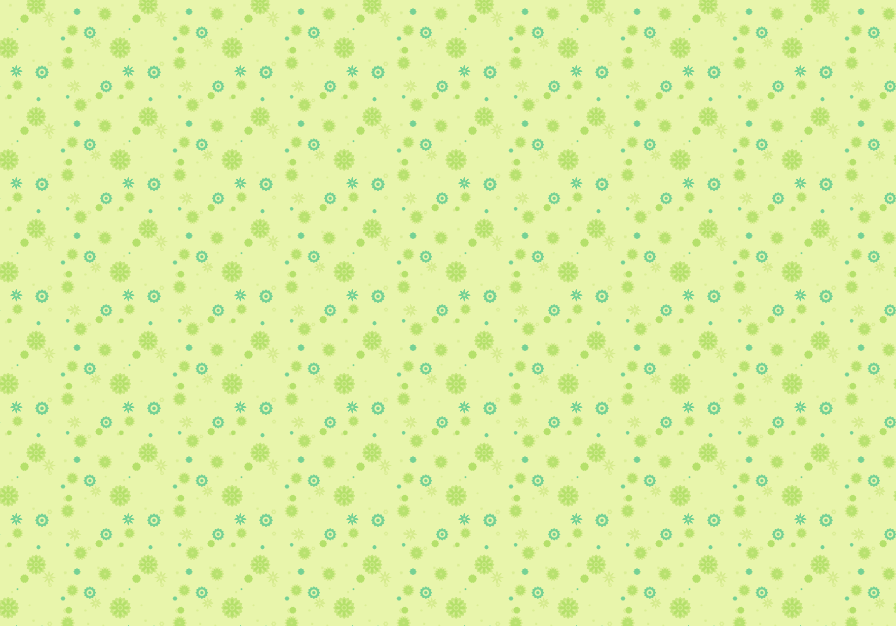
A Shadertoy shader for this pattern:

```glsl
const float REPEATS_ACROSS = 8.0;
const float TILE = 96.0;          // design units per repeat
const float SCATTER_CELL = 16.0;  // spacing of the tiny pale specks
const float SCATTER_SHARE = 0.6;

const vec3 GROUND = vec3(0.91, 0.96, 0.67);
const vec3 PALE   = vec3(0.84, 0.92, 0.56);
const vec3 LEAF   = vec3(0.71, 0.88, 0.42);
const vec3 TEAL   = vec3(0.46, 0.82, 0.58);

// Motifs in one repeat: x, y from the top, radius
const vec3 BLOOMS[2] = vec3[](vec3(7, 41, 9.3), vec3(31, 4, 8.6));
const vec3 PUFFS[5] = vec3[](vec3(69, 90, 6.3), vec3(90, 12, 6.2),
    vec3(62, 26, 5.4), vec3(58, 54, 6.2), vec3(15, 73, 4.9));
const vec3 GEARS[3] = vec3[](vec3(36, 62, 5.8), vec3(77, 28, 5.3), vec3(91, 74, 5.2));
const vec3 DAISIES[3] = vec3[](vec3(42, 15, 5.4), vec3(64, 74, 5.4), vec3(82, 37, 4.8));
const vec3 TEAL_DAISY = vec3(14, 61, 5.2);
const vec3 LEAF_DOTS[4] = vec3[](vec3(21, 16, 3.7), vec3(59, 43, 3.0),
    vec3(85, 82, 3.2), vec3(8, 83, 2.1));
const vec3 TEAL_DOTS[5] = vec3[](vec3(66, 10, 2.9), vec3(54, 33, 1.9),
    vec3(58, 83, 1.6), vec3(33, 85, 1.8), vec3(15, 25, 0.8));

float pixelSize;

float cover(float d) { return clamp(0.5 - d / pixelSize, 0.0, 1.0); }

float hash(vec2 p) { return fract(sin(dot(p, vec2(127.1, 311.7))) * 4375.85); }

// Shortest offset to a motif on the repeating tile
vec2 wrapTo(vec2 p, vec2 centre) {
    vec2 q = p - centre;
    return q - TILE * round(q / TILE);
}

float petals(vec2 q, float radius, float count, float depth) {
    float angle = atan(q.y, q.x + 1e-5);
    return length(q) - radius * (1.0 - depth + depth * cos(count * angle));
}

void paint(inout vec3 col, vec3 ink, float amount) { col = mix(col, ink, amount); }

// Scalloped disc with an eight-petal heart and a ring of light beads
void bloom(inout vec3 col, vec2 q, float r) {
    paint(col, mix(PALE, LEAF, 0.45), cover(petals(q, r, 16.0, 0.06)));
    paint(col, LEAF, cover(petals(q, r * 0.82, 8.0, 0.17)));
    float sector = 6.28319 / 8.0;
    float angle = mod(atan(q.y, q.x + 1e-5), sector) - 0.5 * sector;
    vec2 bead = length(q) * vec2(cos(angle), sin(angle)) - vec2(r * 0.56, 0.0);
    paint(col, GROUND, 0.6 * cover(length(bead * vec2(0.6, 1.0)) - r * 0.085));
    paint(col, GROUND, 0.55 * cover(abs(length(q) - r * 0.2) - r * 0.04));
}

// Leafy disc with a faint fringe
void puff(inout vec3 col, vec2 q, float r) {
    paint(col, PALE, cover(petals(q, r, 14.0, 0.09)));
    paint(col, LEAF, 0.9 * cover(petals(q, r * 0.78, 12.0, 0.1)));
    paint(col, PALE, 0.5 * cover(length(q) - r * 0.16));
}

// Toothed ring around a dot
void gear(inout vec3 col, vec2 q, float r) {
    paint(col, TEAL, cover(petals(q, r, 12.0, 0.07)));
    paint(col, GROUND, cover(length(q) - r * 0.52));
    paint(col, TEAL, cover(length(q) - r * 0.26));
}

void daisy(inout vec3 col, vec2 q, float r, vec3 ink) {
    paint(col, ink, cover(petals(q, r, 8.0, 0.27)));
    paint(col, GROUND, 0.8 * cover(length(q) - r * 0.18));
}

// Jittered cellular specks, some of them open rings
void scatter(inout vec3 col, vec2 p) {
    vec2 cell = mod(floor(p / SCATTER_CELL), TILE / SCATTER_CELL);
    vec2 jitter = vec2(hash(cell + 3.1), hash(cell + 17.7));
    vec2 q = (fract(p / SCATTER_CELL) - mix(vec2(0.2), vec2(0.8), jitter)) * SCATTER_CELL;
    float r = mix(0.8, 2.2, hash(cell + 41.3));
    float d = petals(q, r, 6.0, 0.08);
    if (r > 1.6) d = max(d, r * 0.35 - length(q));
    paint(col, PALE, 0.8 * cover(d) * step(hash(cell + 8.9), SCATTER_SHARE));
}

void mainImage(out vec4 fragColor, in vec2 fragCoord) {
    pixelSize = TILE * REPEATS_ACROSS / iResolution.x;
    vec2 p = vec2(fragCoord.x, iResolution.y - fragCoord.y) * pixelSize;

    vec3 col = GROUND;
    scatter(col, p);

    // Pale and green layers
    for (int i = 0; i < DAISIES.length(); i++)
        daisy(col, wrapTo(p, DAISIES[i].xy), DAISIES[i].z, PALE);
    for (int i = 0; i < PUFFS.length(); i++)
        puff(col, wrapTo(p, PUFFS[i].xy), PUFFS[i].z);
    for (int i = 0; i < BLOOMS.length(); i++)
        bloom(col, wrapTo(p, BLOOMS[i].xy), BLOOMS[i].z);
    for (int i = 0; i < LEAF_DOTS.length(); i++)
        paint(col, LEAF, cover(petals(wrapTo(p, LEAF_DOTS[i].xy), LEAF_DOTS[i].z, 10.0, 0.05)));

    // Teal accents
    for (int i = 0; i < GEARS.length(); i++)
        gear(col, wrapTo(p, GEARS[i].xy), GEARS[i].z);
    daisy(col, wrapTo(p, TEAL_DAISY.xy), TEAL_DAISY.z, TEAL);
    for (int i = 0; i < TEAL_DOTS.length(); i++)
        paint(col, TEAL, cover(petals(wrapTo(p, TEAL_DOTS[i].xy), TEAL_DOTS[i].z, 8.0, 0.06)));

    fragColor = vec4(col, 1.0);
}
```
